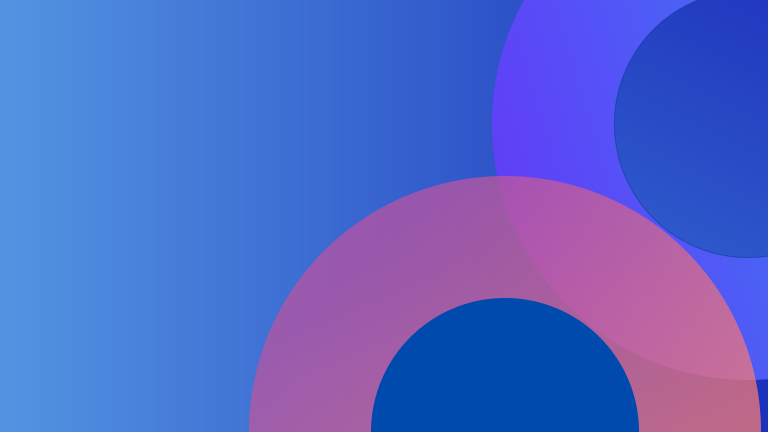
This background is drawn by a WebGL 1 fragment shader. Its source:

```glsl
precision highp float;

uniform vec2 u_resolution;

// Geometry, in units of the canvas height
const float OUTER_RADIUS = 0.5926;
const float INNER_RADIUS = 0.3102;
const vec2 PINK_CENTER = vec2(1.169, 0.0);
const vec2 VIOLET_CENTER = vec2(1.7315, 0.713);

// Backdrop, left to right
const vec3 SKY_LEFT = vec3(0.325, 0.580, 0.885);
const vec3 SKY_RIGHT = vec3(0.105, 0.195, 0.735);

// Violet ring and the disc inside it
const vec3 VIOLET = vec3(0.375, 0.250, 0.970);
const vec3 PERIWINKLE = vec3(0.295, 0.380, 0.965);
const vec3 DISC_DARK = vec3(0.130, 0.220, 0.750);
const vec3 DISC_LIGHT = vec3(0.180, 0.345, 0.795);
const vec3 RIM_COLOR = vec3(0.090, 0.250, 0.660);
const float RIM_WIDTH = 0.0025;
const float RIM_OPACITY = 0.6;

// Translucent pink ring and its solid core
const vec3 ORCHID = vec3(0.725, 0.325, 0.635);
const vec3 CORAL = vec3(0.950, 0.475, 0.470);
const float PINK_OPACITY = 0.75;
const vec3 CORE_BLUE = vec3(0.000, 0.290, 0.680);

// Antialiased coverage of a disc
float disc(vec2 p, vec2 center, float radius) {
    float pixel = 1.0 / u_resolution.y;
    return clamp(0.5 - (length(p - center) - radius) / pixel, 0.0, 1.0);
}

// Linear gradient that starts at a point and spans a length along an axis
vec3 gradient(vec2 p, vec2 start, vec2 axis, float span, vec3 a, vec3 b) {
    return mix(a, b, clamp(dot(p - start, axis) / span, 0.0, 1.0));
}

void main() {
    vec2 p = gl_FragCoord.xy / u_resolution.y;
    float width = u_resolution.x / u_resolution.y;

    vec3 color = mix(SKY_LEFT, SKY_RIGHT, p.x / width);

    // Violet ring
    vec3 violet = gradient(p, vec2(1.139, 0.713), vec2(1.0, 0.3), 0.54,
                           VIOLET, PERIWINKLE);
    color = mix(color, violet, disc(p, VIOLET_CENTER, OUTER_RADIUS));

    // Shaded disc with a thin dark rim
    vec3 shade = gradient(p, vec2(1.778, 1.0), vec2(-0.45, -0.9), 0.6,
                          DISC_DARK, DISC_LIGHT);
    float inside = disc(p, VIOLET_CENTER, INNER_RADIUS);
    float rim = inside - disc(p, VIOLET_CENTER, INNER_RADIUS - RIM_WIDTH);
    color = mix(color, shade, inside);
    color = mix(color, RIM_COLOR, rim * RIM_OPACITY);

    // Pink ring lets the layers below show through
    vec3 pink = gradient(p, vec2(0.435, 0.0), vec2(1.0, -1.0), 1.225,
                         ORCHID, CORAL);
    color = mix(color, pink, PINK_OPACITY * disc(p, PINK_CENTER, OUTER_RADIUS));

    // Solid core
    color = mix(color, CORE_BLUE, disc(p, PINK_CENTER, INNER_RADIUS));

    gl_FragColor = vec4(color, 1.0);
}
```
